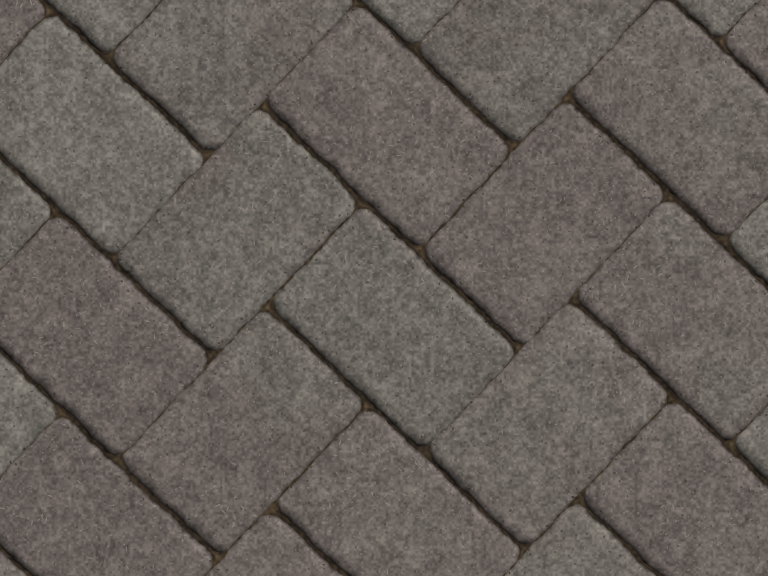
A WebGL 1 fragment shader for this texture:

```glsl
precision highp float;
// Tumbled concrete pavers in a diagonal 3:2 herringbone bond.
// A lattice search finds the nearest rounded block; its distance gives joint and
// bevel shading, while layered noise and cellular flecks weather the faces.

uniform vec2 u_resolution;

// Layout, in canvas heights
const float BLOCK_LENGTH = 0.3757;
const float BLOCK_WIDTH = 0.2472;
const float TILT = -0.759;                      // direction of the long joints
const vec2 ANCHOR = vec2(0.682, 0.431);         // centre of one block
const vec2 HALF_JOINT = vec2(0.0007, 0.0030);   // thin and wide joints
const float CORNER = 0.024;                     // corner and bevel radius
const float JITTER = 0.0022;
const float WOBBLE = 0.0045;

// Lighting
const vec2 LIGHT = vec2(-0.12, 0.99);
const float SHADOW = 0.66;
const float HIGHLIGHT = 0.15;

// Colours
const vec3 GREY_STONE = vec3(0.428, 0.411, 0.384);
const vec3 MAUVE_STONE = vec3(0.408, 0.375, 0.358);
const vec3 SCRATCH = vec3(0.590, 0.565, 0.535);
const vec3 PIT = vec3(0.215, 0.185, 0.155);
const vec3 JOINT = vec3(0.165, 0.138, 0.110);
const vec3 SAND = vec3(0.335, 0.280, 0.210);

float hash(vec2 p) {
  vec3 h = fract(p.xyx * 0.1031);
  h += dot(h, h.yzx + 33.33);
  return fract((h.x + h.y) * h.z);
}

vec2 hash2(vec2 p) {
  return vec2(hash(p + 3.7), hash(p + 71.3));
}

float noise(vec2 p) {
  vec2 i = floor(p);
  vec2 f = fract(p);
  f = f * f * (3.0 - 2.0 * f);
  return mix(mix(hash(i), hash(i + vec2(1.0, 0.0)), f.x),
             mix(hash(i + vec2(0.0, 1.0)), hash(i + vec2(1.0)), f.x), f.y);
}

float layeredNoise(vec2 p) {
  float sum = 0.0;
  float weight = 0.533;
  for (int k = 0; k < 4; k++) {
    sum += weight * noise(p);
    p = mat2(1.6, 1.2, -1.2, 1.6) * p + 11.3;
    weight *= 0.5;
  }
  return sum;
}

mat2 rotation(float a) {
  return mat2(cos(a), sin(a), -sin(a), cos(a));
}

// Cellular marks: one randomly turned ellipse of the given radii per cell
float flecks(vec2 p, vec2 radii) {
  vec2 cell = floor(p);
  float mark = 0.0;
  for (int y = -1; y <= 1; y++) {
    for (int x = -1; x <= 1; x++) {
      vec2 id = cell + vec2(float(x), float(y));
      vec2 d = rotation(6.283 * hash(id + 19.1)) * (p - id - hash2(id));
      float strength = smoothstep(0.25, 1.0, hash(id + 47.9));
      mark = max(mark, strength * (1.0 - smoothstep(0.3, 1.0, length(d / radii))));
    }
  }
  return mark;
}

void main() {
  float pixel = 1.0 / u_resolution.y;
  vec2 p = gl_FragCoord.xy * pixel;
  vec2 q = rotation(-TILT) * (p - ANCHOR);
  q += WOBBLE * (vec2(noise(p * 38.0), noise(p * 38.0 + 57.0)) - 0.5);

  // Nearest block among both orientations on the herringbone lattice
  vec2 cell = floor(vec2((q.x + q.y) / BLOCK_LENGTH, (q.x - q.y) / BLOCK_WIDTH) * 0.5 + 0.5);
  vec2 crossOffset = 0.5 * vec2(-BLOCK_WIDTH - BLOCK_LENGTH, BLOCK_WIDTH - BLOCK_LENGTH);
  float dist = 10.0;
  vec2 outward = vec2(0.0);
  vec2 blockId = vec2(0.0);
  for (int k = 0; k < 18; k++) {
    float turned = mod(float(k), 2.0);
    float n = floor(float(k) * 0.5 + 0.1);
    vec2 site = cell + vec2(mod(n, 3.0), floor(n / 3.0 + 0.01)) - 1.0;
    vec2 id = site + turned * vec2(37.0, 17.0);
    vec2 centre = site.x * vec2(BLOCK_LENGTH) + site.y * vec2(BLOCK_WIDTH, -BLOCK_WIDTH)
                + turned * crossOffset + JITTER * (hash2(id) - 0.5);
    vec2 size = mix(vec2(BLOCK_LENGTH, BLOCK_WIDTH), vec2(BLOCK_WIDTH, BLOCK_LENGTH), turned);
    vec2 local = q - centre;
    vec2 edge = max(abs(local) - 0.5 * size + HALF_JOINT + CORNER, 0.0);
    float d = length(edge) - CORNER;
    if (d < dist) {
      dist = d;
      outward = sign(local) * edge / max(length(edge), 0.0001);
      blockId = id;
    }
  }

  // Stone tint and grain, shifted for every block
  vec2 grainAt = p + 3.0 * hash2(blockId);
  float rim = clamp(1.0 + dist / CORNER, 0.0, 1.0);
  float patches = layeredNoise(grainAt * 8.0);
  float mauve = 0.5 * hash(blockId + 1.0) + 0.6 * patches + 0.1 * rim;
  vec3 stone = mix(GREY_STONE, MAUVE_STONE, smoothstep(0.36, 0.80, mauve));
  float grain = 0.23 * (layeredNoise(grainAt * 32.0) - 0.5)
              + 0.22 * (noise(grainAt * 120.0) - 0.5)
              + 0.27 * (noise(grainAt * 235.0 + 31.0) - 0.5);
  stone *= 1.0 + grain + 0.05 * (hash(blockId + 9.0) - 0.5);

  // Scratches, chips and pits
  float worn = smoothstep(0.35, 0.65, layeredNoise(grainAt * 11.0 + 40.0));
  stone = mix(stone, SCRATCH, 0.60 * worn * flecks(grainAt * 44.0, vec2(0.30, 0.085)));
  stone = mix(stone, SCRATCH, 0.50 * flecks(grainAt * 75.0, vec2(0.24, 0.15)));
  stone = mix(stone, PIT, (0.45 + 0.3 * rim) * flecks(grainAt * 55.0 + 9.0, vec2(0.20, 0.13)));

  // Bevel light: bright upper right, ragged dark lower left, grimy at the very edge
  float facing = dot(outward, LIGHT);
  float shade = SHADOW * rim * (0.7 + 0.6 * noise(p * 60.0));
  stone *= 1.0 + rim * (HIGHLIGHT * max(facing, 0.0) + shade * min(facing, 0.0));
  float rough = dist + 0.003 * (noise(p * 120.0) - 0.5);
  float grime = mix(0.14, 0.32, abs(outward.y));
  stone *= 1.0 - grime * smoothstep(-0.006, 0.0, rough);

  // Joint fill, sandy in thin joints and where the corners open up
  float sandy = 0.3 * noise(p * 34.0) + 0.25 * abs(outward.x)
              + 0.5 * smoothstep(0.002, 0.009, dist);
  vec3 joint = mix(JOINT, SAND, sandy) * (0.75 + 0.5 * noise(p * 170.0));
  float soft = max(pixel, 0.0012);
  gl_FragColor = vec4(mix(stone, joint, smoothstep(-soft, soft, rough)), 1.0);
}
```
